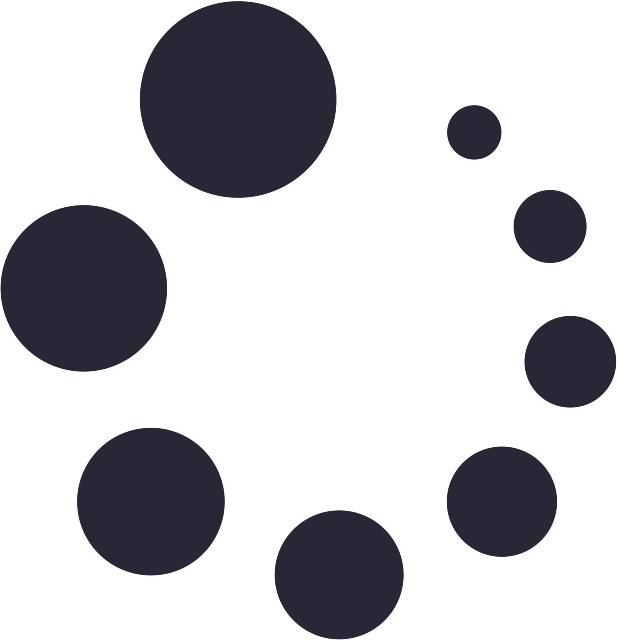
A WebGL 2 fragment shader for this background:

```glsl
#version 300 es
precision highp float;

uniform vec2 u_resolution;
out vec4 fragColor;

// Angle of dot k on the ring: gaps tighten as the dots shrink
float dotAngle(float k) {
    float degrees = 111.28 + k * (62.79 + k * (-3.167 + k * 0.0516));
    return radians(degrees + 0.5 * cos(1.2 * (k - 3.5)));
}

// Steady shrink, with a slightly swollen leading dot
float dotRadius(float k) {
    return 0.1445 - 0.01458 * k + 0.0091 * exp(-4.0 * k);
}

void main() {
    // Canvas heights, measured from the ring centre
    vec2 p = (gl_FragCoord.xy - 0.5 * u_resolution) / u_resolution.y;
    p -= vec2(0.0273, -0.0143);

    // Signed distance to the nearest of eight dots
    float dist = 1.0;
    for (int i = 0; i < 8; i++) {
        float k = float(i);
        float angle = dotAngle(k);
        vec2 center = 0.3845 * vec2(cos(angle), sin(angle));
        dist = min(dist, length(p - center) - dotRadius(k));
    }

    // Dark dots on white, with a one-pixel smooth edge
    float pixel = 1.0 / u_resolution.y;
    float coverage = 1.0 - smoothstep(-0.5 * pixel, 0.5 * pixel, dist);
    vec3 ink = vec3(0.157, 0.153, 0.212);
    fragColor = vec4(mix(vec3(1.0), ink, coverage), 1.0);
}
```
